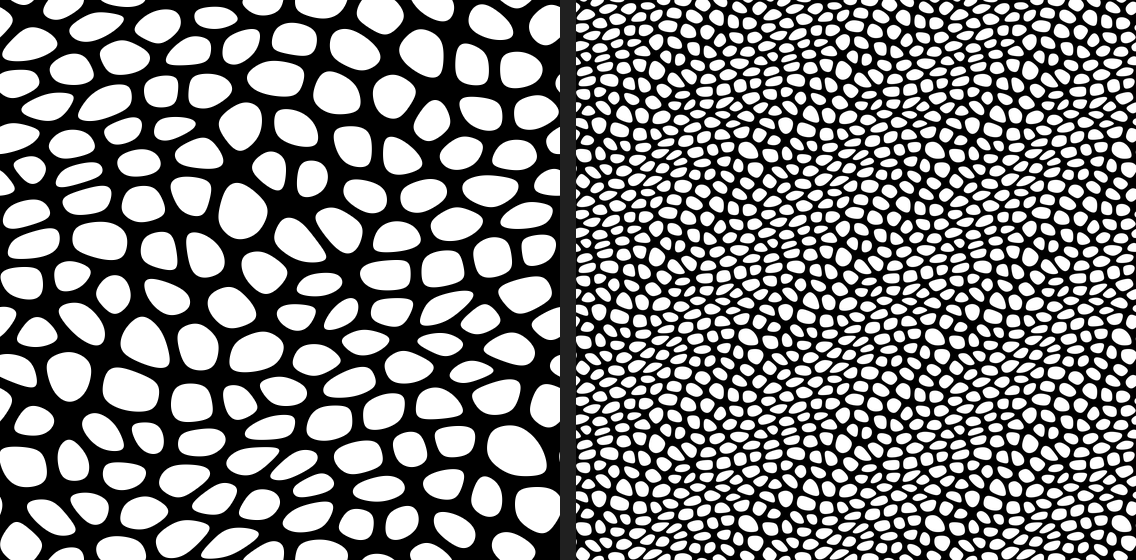
Left: one tile. Right: repeated 3 by 3.
Write a WebGL 1 fragment shader that draws this pattern.

```glsl
precision highp float;
// Tiling field of white, rounded, flattened pebbles on black.

uniform vec2 u_resolution;

const vec2  GRID       = vec2(10.0, 14.0); // pebbles across and up (rows even, so the stagger wraps)
const float JITTER     = 0.70;             // scatter of pebble sites, in cells
const float STAGGER    = 0.5;              // shift of every other row, in cells
const float GAP        = 0.09;             // half width of the joints, in cells
const float SHARPNESS  = 9.0;              // higher values give squarer corners
const float BEND       = 0.035;            // height of the slow wave that tilts the rows
const float BEND_PHASE = 0.15;
const float SEED       = 17.0;
const vec3  JOINT_COLOR  = vec3(0.0);
const vec3  PEBBLE_COLOR = vec3(1.0);
const float TAU = 6.2831853;

vec2 hash22(vec2 p) {
  vec3 h = fract(vec3(p.xyx) * vec3(0.1031, 0.1030, 0.0973));
  h += dot(h, h.yzx + 33.33);
  return fract((h.xx + h.yz) * h.zy);
}

// Position of the pebble site of a cell; the hash repeats with the grid.
vec2 sitePosition(vec2 cell) {
  vec2 scatter = (hash22(mod(cell, GRID) + SEED) - 0.5) * JITTER;
  float shift = (mod(cell.y, 2.0) - 0.5) * STAGGER;
  return cell + 0.5 + scatter + vec2(shift, 0.0);
}

vec2 nearestCell(vec2 q) {
  vec2 home = floor(q);
  vec2 best = home;
  float bestDistance = 1e3;
  for (int j = -2; j <= 2; j++) {
    for (int i = -2; i <= 2; i++) {
      vec2 cell = home + vec2(float(i), float(j));
      vec2 r = sitePosition(cell) - q;
      float d = dot(r, r);
      if (d < bestDistance) {
        bestDistance = d;
        best = cell;
      }
    }
  }
  return best;
}

// Smooth minimum of the distances to all cell walls: gradient in xy, value in z.
vec3 roundedCell(vec2 q) {
  vec2 cell = nearestCell(q);
  vec2 site = sitePosition(cell);
  vec2 gradient = vec2(0.0);
  float total = 0.0;
  for (int j = -2; j <= 2; j++) {
    for (int i = -2; i <= 2; i++) {
      if (i == 0 && j == 0) continue;
      vec2 other = sitePosition(cell + vec2(float(i), float(j)));
      vec2 normal = normalize(other - site);
      float wall = dot(0.5 * (site + other) - q, normal);
      float weight = exp(-SHARPNESS * wall);
      gradient -= weight * normal;
      total += weight;
    }
  }
  return vec3(gradient / total, -log(total) / SHARPNESS);
}

void main() {
  vec2 p = gl_FragCoord.xy / u_resolution;

  // Bend the rows with a wave that wraps on both axes.
  float phase = TAU * (p.x - p.y + BEND_PHASE);
  float slope = BEND * TAU * cos(phase);
  vec2 q = (p + vec2(0.0, BEND * sin(phase))) * GRID;

  // Carry the gradient back through the bend to get the change per pixel.
  vec3 pebble = roundedCell(q);
  vec2 g = pebble.xy * GRID;
  vec2 perPixel = vec2(g.x + g.y * slope, g.y * (1.0 - slope)) / u_resolution;

  // Edge about one pixel wide.
  float edge = (pebble.z - GAP) / max(length(perPixel), 1e-4);
  float coverage = clamp(0.5 + edge, 0.0, 1.0);
  gl_FragColor = vec4(mix(JOINT_COLOR, PEBBLE_COLOR, coverage), 1.0);
}
```
